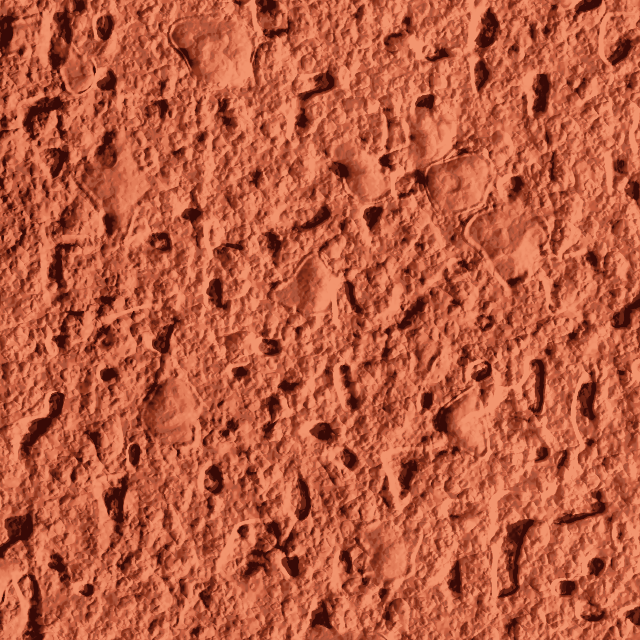
A Shadertoy shader for this texture:

```glsl
// Loose terracotta powder: crumbs and lumps of four sizes piled into a height field,
// lit from the right at a low angle. Slope and marched shadows give a tone,
// which a six-step earth colour ramp turns into the final colour.

#define LIGHT_DIR vec2(0.97, -0.24)
#define LIGHT_SLOPE 0.75
#define SHADOW_REACH 0.065
#define SHADOW_SOFTNESS 0.007
#define SHADOW_STRENGTH 0.88
#define SLOPE_RANGE 0.65
#define TONE_BIAS 0.08
#define PIT_DEPTH 0.022
#define SAMPLE_STEP 0.0013

float hash(vec2 p) {
    vec3 q = fract(p.xyx * vec3(0.1031, 0.1030, 0.0973));
    q += dot(q, q.yzx + 33.33);
    return fract((q.x + q.y) * q.z);
}

vec3 hash3(vec2 p) {
    vec3 q = fract(p.xyx * vec3(0.1031, 0.1030, 0.0973));
    q += dot(q, q.yxz + 33.33);
    return fract((q.xxy + q.yzz) * q.zyx);
}

float noise(vec2 p) {
    vec2 cell = floor(p);
    vec2 f = fract(p);
    f = f * f * (3.0 - 2.0 * f);
    float low = mix(hash(cell), hash(cell + vec2(1.0, 0.0)), f.x);
    float high = mix(hash(cell + vec2(0.0, 1.0)), hash(cell + 1.0), f.x);
    return mix(low, high, f.y);
}

// Scattered domes with ragged outlines; the result is a height in canvas units
float lumps(vec2 p, float freq, float presence, float steepness) {
    vec2 q = p * freq + freq;
    q += 0.45 * (vec2(noise(q * 2.3), noise(q * 2.3 + 71.0)) - 0.5);
    vec2 cell = floor(q);
    float height = 0.0;
    for (int j = -1; j <= 1; j++) {
        for (int i = -1; i <= 1; i++) {
            vec2 id = cell + vec2(i, j);
            vec3 rnd = hash3(id + freq * 3.0);
            float pick = hash(id + freq * 7.0 + 19.0);
            if (pick > presence) continue;
            float radius = mix(0.3, 0.6, pick / presence);
            vec2 d = (q - id - 0.5 - 0.7 * (rnd.xy - 0.5)) / radius;
            float dome = max(1.0 - dot(d, d), 0.0);
            height = max(height, radius * dome * mix(0.7, 1.2, rnd.z));
        }
    }
    return height * steepness / freq;
}

// Whole relief: large lumps stay smoother than the crumbs between them
float relief(vec2 p) {
    vec2 warp = vec2(noise(p * 17.0 + 5.0), noise(p * 17.0 + 40.0)) - 0.5;
    vec2 q = p + 0.022 * warp;
    float large = lumps(q, 8.5, 0.26, 0.62);
    float roughness = 1.0 - 0.6 * smoothstep(0.004, 0.014, large);
    float crumbs = lumps(q, 20.0, 0.55, 0.55);
    crumbs += lumps(p, 43.0, 0.75, 0.55);
    crumbs += lumps(p, 88.0, 0.8, 0.5);
    float grain = 0.014 * noise(p * 32.0 + 9.0);
    grain += 0.0062 * noise(p * 75.0 + 3.0);
    grain += 0.0026 * noise(p * 170.0);
    float pits = smoothstep(0.64, 0.84, noise(q * 24.0 + 13.0));
    return large + roughness * (crumbs + grain - PIT_DEPTH * pits);
}

// How deeply a point lies in the shadow of the relief toward the light
float castShadow(vec2 p, float height) {
    float cover = 0.0;
    for (int i = 1; i <= 11; i++) {
        float k = float(i) / 11.0;
        float reach = SHADOW_REACH * k * k + 0.001;
        float blocker = relief(p + LIGHT_DIR * reach);
        cover = max(cover, blocker - height - reach * LIGHT_SLOPE);
    }
    return smoothstep(0.0, SHADOW_SOFTNESS, cover);
}

// Earth colours placed along the tone by their share of the area
vec3 earthRamp(float tone) {
    vec3 color = vec3(0.22, 0.04, 0.025);
    color = mix(color, vec3(0.42, 0.14, 0.08), smoothstep(0.02, 0.09, tone));
    color = mix(color, vec3(0.59, 0.22, 0.12), smoothstep(0.08, 0.21, tone));
    color = mix(color, vec3(0.68, 0.33, 0.23), smoothstep(0.20, 0.35, tone));
    color = mix(color, vec3(0.78, 0.36, 0.24), smoothstep(0.34, 0.56, tone));
    color = mix(color, vec3(0.89, 0.49, 0.35), smoothstep(0.55, 0.84, tone));
    return mix(color, vec3(0.95, 0.58, 0.43), smoothstep(0.85, 1.05, tone));
}

void mainImage(out vec4 fragColor, in vec2 fragCoord) {
    vec2 p = fragCoord / iResolution.y;
    float height = relief(p);

    // Slope toward the light, squeezed into an even spread of tones
    vec2 offset = LIGHT_DIR * SAMPLE_STEP;
    float slope = (relief(p - offset) - relief(p + offset)) / (2.0 * SAMPLE_STEP);
    float tone = 0.5 + 0.5 * slope / sqrt(slope * slope + SLOPE_RANGE * SLOPE_RANGE);

    // Broad drift, brighter right side and fine powder speckle
    tone += TONE_BIAS + 0.10 * (p.x - 0.5);
    tone += 0.14 * (noise(p * 6.0 + 2.0) - 0.5);
    tone += 0.12 * (noise(p * 230.0) - 0.5);
    tone *= 1.0 - SHADOW_STRENGTH * castShadow(p, height);

    fragColor = vec4(earthRamp(tone), 1.0);
}
```
